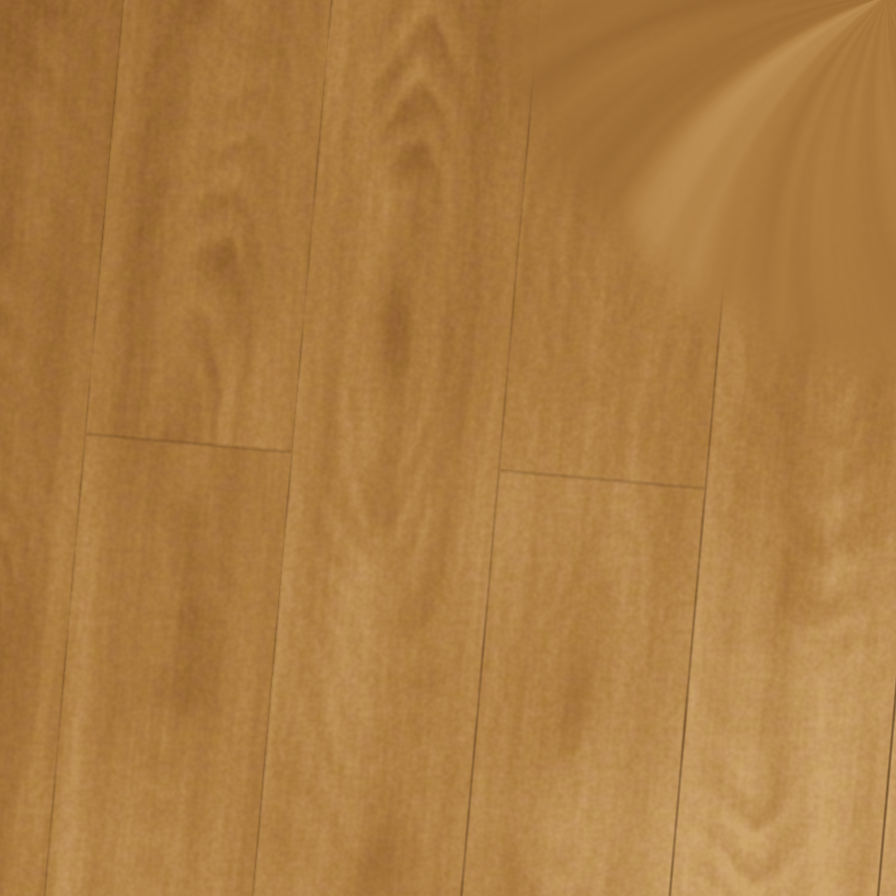
Reproduce this texture procedurally as a three.js fragment shader.

```glsl
// Warm oak floor: slightly leaning planks with end joints and cathedral grain.
// Rings are stretched ellipses warped by gradient noise, over streaks and speckle;
// a soft swirled fan of smooth wood spreads from the upper right corner.

varying vec2 vUv;

const vec3 DARK_OAK = vec3(0.57, 0.38, 0.18);
const vec3 MID_OAK = vec3(0.68, 0.49, 0.255);
const vec3 PALE_OAK = vec3(0.79, 0.625, 0.405);
const vec3 SEAM_TINT = vec3(0.70, 0.66, 0.60);
const float BOARD_WIDTH = 0.2325;
const float BOARD_START = 0.05;
const float LEAN = 0.088;
const float BOARD_LENGTH = 1.6;
const float JOINT_HEIGHT = 0.524;
const float RING_STRETCH = 3.2;
const float RING_FREQUENCY = 46.0;
const float RING_DEPTH = 0.75;
const float SEAM_WIDTH = 0.0027;
const float GRIT_DEPTH = 0.15;
const vec2 FAN_CORNER = vec2(0.99, 1.005);
const vec2 GLOW_CENTRE = vec2(0.96, 0.09);

vec2 gradientAt(vec2 cell) {
  float angle = 6.2832 * fract(sin(dot(cell, vec2(127.1, 311.7))) * 43758.5);
  return vec2(cos(angle), sin(angle));
}

// Gradient noise, roughly -1 to 1
float noise(vec2 p) {
  vec2 i = floor(p);
  vec2 f = p - i;
  vec2 w = f * f * f * (f * (f * 6.0 - 15.0) + 10.0);
  vec2 e = vec2(1.0, 0.0);
  float low = mix(dot(gradientAt(i), f), dot(gradientAt(i + e), f - e), w.x);
  float high = mix(dot(gradientAt(i + e.yx), f - e.yx),
                   dot(gradientAt(i + 1.0), f - 1.0), w.x);
  return 1.5 * mix(low, high, w.y);
}

// Tone of one board: p is across and along it, measured from its middle line
float boardTone(vec2 p, float id, float part) {
  vec2 seed = vec2(id * 17.3 + part * 5.7, id * 9.1 + part * 23.9);
  float heart = 0.47 + 0.2 * id + 0.6 * part;
  float drift = 0.03 * noise(vec2(p.y * 3.5, 0.5) + seed);
  vec2 q = vec2(p.x + drift, (p.y - heart) / RING_STRETCH);
  float radius = length(q) + 0.016 * noise(p * vec2(13.0, 5.0) + seed)
               + 0.003 * noise(p * vec2(55.0, 28.0) + seed);

  // Growth rings: slow darkening, quicker return, present only in patches
  float phase = fract(radius * RING_FREQUENCY);
  float ring = smoothstep(0.0, 0.66, phase) * (1.0 - smoothstep(0.66, 1.0, phase));
  float patches = smoothstep(-0.2, 0.6, noise(p * vec2(10.0, 3.5) + seed + 40.0));
  float core = exp(-q.x * q.x * 350.0);
  float ringDepth = RING_DEPTH * mix(0.12, 1.0, patches * core);
  ringDepth *= part < 0.0 ? 0.35 : 1.0;

  float knot = exp(-dot(q, q) * 1800.0);
  float darkVein = core * smoothstep(0.1, 0.7, noise(p * vec2(16.0, 5.0) + seed + 11.0));
  float streaks = 0.36 * noise(p * vec2(20.0, 1.4) + seed)
                + 0.15 * noise(p * vec2(60.0, 3.5) + seed);
  float fibres = 0.12 * noise(p * vec2(150.0, 14.0) + seed);
  return streaks + fibres - ringDepth * (ring - 0.4) - 0.55 * knot
       - 0.45 * darkVein + 0.1 * noise(seed + 0.37);
}

// Smooth curved bands that gather at the corner
float fanTone(float fan, float radius) {
  float pale = smoothstep(0.84, 1.0, fan) * (1.0 - smoothstep(1.18, 1.32, fan));
  float shade = mix(-0.22, -0.5, smoothstep(1.1, 1.4, fan));
  return mix(shade, 0.28, pale)
       + 0.24 * noise(vec2(fan * 9.0, radius * 2.5))
       + 0.06 * noise(vec2(fan * 28.0, radius * 5.0));
}

void main() {
  // Board layout
  float lane = (vUv.x - LEAN * vUv.y - BOARD_START) / BOARD_WIDTH;
  float id = floor(lane);
  float across = (lane - id - 0.5) * BOARD_WIDTH;
  float along = vUv.y + LEAN * vUv.x;
  float run = (along - JOINT_HEIGHT - 0.8 * mod(id, 2.0)) / BOARD_LENGTH;
  float part = floor(run) + mod(id, 2.0);
  float tone = boardTone(vec2(across, along), id, part);

  // Pale edge strip, broad shading and window glow
  tone += 0.22 * (1.0 - smoothstep(0.01, 0.05, across + 0.5 * BOARD_WIDTH));
  vec2 toGlow = vUv - GLOW_CENTRE;
  tone += 0.5 * (0.46 - vUv.y) - 0.4 * exp(-vUv.x * 11.0);
  tone += 0.72 * exp(-dot(toGlow, toGlow) * 13.0);
  tone += 0.28 * noise(vUv * 3.5 + 3.0) - 0.03;

  // Corner fan
  vec2 toCorner = FAN_CORNER - vUv;
  float radius = length(toCorner);
  float fan = atan(toCorner.x, toCorner.y) + radius;
  float edge = radius + 0.04 * noise(vUv * 9.0);
  float smear = 1.0 - smoothstep(0.35, 0.46, edge);
  tone = mix(tone, fanTone(fan, radius), smear);

  // Fine speckle
  float grit = noise(vUv * 100.0) + noise(vUv * 185.0 + 7.0);
  tone += GRIT_DEPTH * grit * (1.0 - 0.85 * smear);
  vec3 colour = mix(MID_OAK, DARK_OAK, clamp(-tone, 0.0, 1.2));
  colour = mix(colour, PALE_OAK, clamp(tone, 0.0, 1.1));
  float tint = noise(vUv * 60.0 + 31.0) * (1.0 - smear);
  colour += tint * vec3(0.006, -0.002, 0.022);

  // Long seams and end joints: faint and broken, firmer at the lower right
  float seamGap = 0.5 * BOARD_WIDTH - abs(across);
  float jointGap = abs(fract(run + 0.5) - 0.5) * BOARD_LENGTH;
  float seam = 1.0 - smoothstep(0.0, SEAM_WIDTH, seamGap);
  float joint = 1.0 - smoothstep(0.0, 1.4 * SEAM_WIDTH, jointGap);
  float firmness = 0.32 + 1.1 * vUv.x * vUv.x * (1.0 - vUv.y)
                 + 0.35 * noise(vec2(along * 14.0, floor(lane + 0.5) * 3.7));
  float gap = max(seam * clamp(firmness, 0.05, 1.2), 0.36 * joint);
  colour *= mix(vec3(1.0), SEAM_TINT, gap * (1.0 - smear));

  gl_FragColor = vec4(colour, 1.0);
}
```
